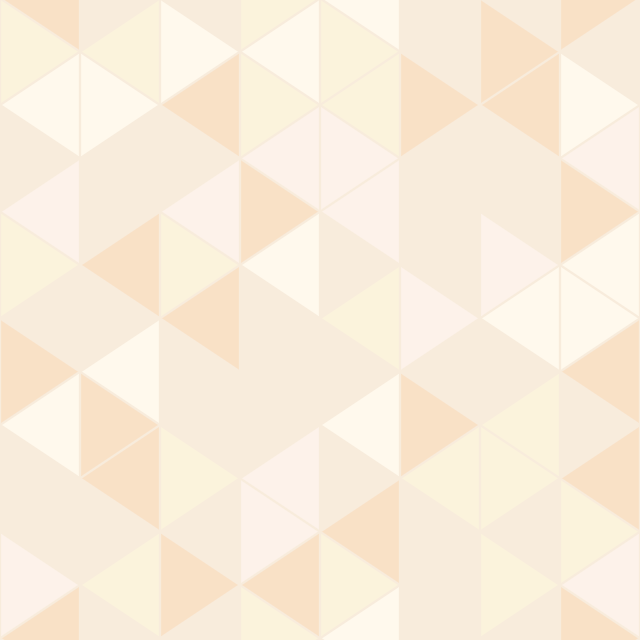
This pattern is drawn by a Shadertoy shader. Its source:

```glsl
// Pastel triangle tiling with thin cream gaps and randomly tinted tiles.
#define COLUMNS 8.0
#define ROWS 6.0
#define LIFT 0.0026
#define HALF_GAP 0.0018
#define SEED 17u
#define PLAIN_SHARE 0.40
#define CREAM vec3(0.973, 0.925, 0.863)
#define PEACH vec3(0.976, 0.882, 0.776)
#define BLUSH vec3(0.992, 0.949, 0.918)
#define LEMON vec3(0.984, 0.953, 0.863)
#define IVORY vec3(1.000, 0.976, 0.929)

// Integer hash of a tile index, mapped to 0..1
float hashTile(vec2 tile) {
    uint h = uint(tile.x) * 1597u + uint(tile.y) * 51749u + SEED * 7919u;
    h = (h ^ (h >> 15u)) * 73244475u;
    h = (h ^ (h >> 13u)) * 45679u;
    h ^= h >> 16u;
    return float(h & 65535u) / 65536.0;
}

// Plain cream for some tiles, one of four tints for the rest
vec3 tileColor(vec2 tile) {
    float pick = (hashTile(tile) - PLAIN_SHARE) / (1.0 - PLAIN_SHARE);
    if (pick < 0.0) return CREAM;
    if (pick < 0.28) return PEACH;
    if (pick < 0.55) return BLUSH;
    if (pick < 0.78) return LEMON;
    return IVORY;
}

// Distance from a value to the nearest whole number
float toInteger(float v) {
    return abs(v - round(v));
}

void mainImage(out vec4 fragColor, in vec2 fragCoord) {
    vec2 uv = fragCoord / iResolution.xy;
    vec2 grid = vec2(COLUMNS, ROWS);
    vec2 p = (uv - vec2(0.0, LIFT)) * grid;

    // Two slanted line families cross the columns and cut the triangles
    float rising = p.y - 0.5 * p.x;
    float falling = p.y + 0.5 * p.x;
    vec2 tile = vec2(floor(p.x), floor(rising) + floor(falling));
    tile = mod(tile, vec2(COLUMNS, 2.0 * ROWS));

    // Distance to the nearest edge, in canvas units
    float slantScale = length(vec2(0.5, 1.0) * grid);
    float slantEdge = min(toInteger(rising), toInteger(falling)) / slantScale;
    float edge = min(toInteger(p.x) / COLUMNS, slantEdge);

    // Inset each tile so the cream shows between them
    float pixel = 1.0 / min(iResolution.x, iResolution.y);
    float cover = clamp((edge - HALF_GAP) / pixel + 0.5, 0.0, 1.0);
    fragColor = vec4(mix(CREAM, tileColor(tile), cover), 1.0);
}
```
